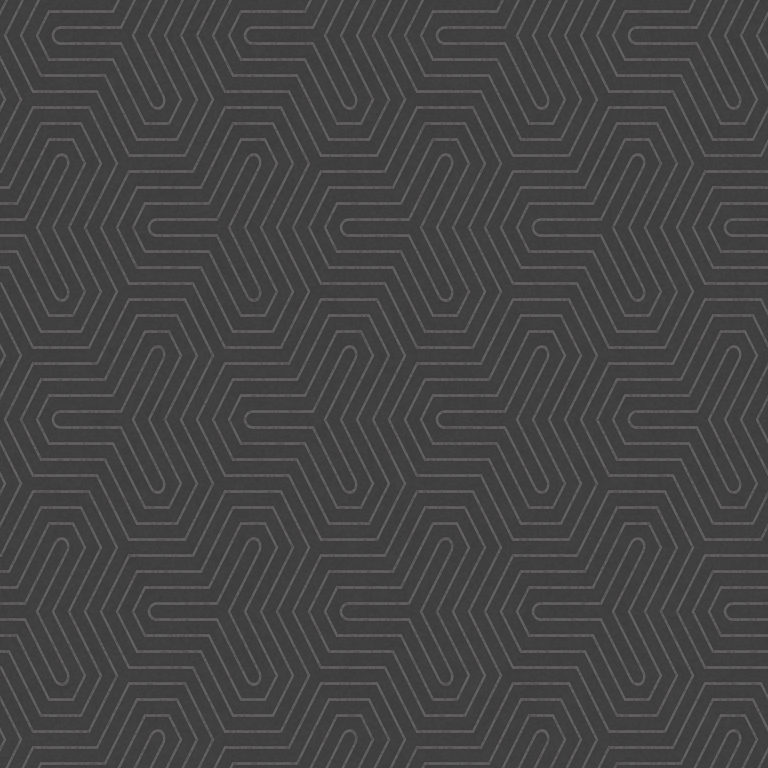
This pattern is drawn by a WebGL 1 fragment shader. Its source:

```glsl
precision highp float;
// Concentric outlines of three-armed tripods that interlock on a staggered
// lattice. Each outline is a level of a stretched hexagonal distance to the
// nearest tripod; wrapping grain roughens the thin pale lines.

uniform vec2 u_resolution;

// Lengths are in arm lengths; the canvas is SPAN arms wide and high.
const float SPAN = 12.0;
const float PITCH = 3.0;                  // tripod spacing along and between rows
const vec2 ANCHOR = vec2(1.953, 5.445);   // junction of one tripod
const float LINE_GAP = 0.25;
const float LINE_HALF = 0.0225;
const float ROUGHNESS = 0.010;
const float GRAIN_CELLS = 384.0;          // whole grain cells across the canvas
const float MOTTLE_CELLS = 48.0;
const float GRAIN_DEPTH = 0.022;
const float MOTTLE_DEPTH = 0.008;
const float EDGE_SHADE = 0.05;
const vec3 GROUND = vec3(0.250, 0.250, 0.250);
const vec3 LINE_PALE = vec3(0.390, 0.380, 0.385);
const vec3 LINE_WORN = vec3(0.330, 0.320, 0.320);

float hash(vec2 p) {
    vec3 q = fract(vec3(p.xyx) * 0.1031);
    q += dot(q, q.yzx + 33.33);
    return fract((q.x + q.y) * q.z);
}

// Value noise that wraps after the given number of cells.
float wrapNoise(vec2 uv, float cells) {
    vec2 p = uv * cells;
    vec2 i = floor(p);
    vec2 f = fract(p);
    f = f * f * (3.0 - 2.0 * f);
    vec2 a = mod(i, cells);
    vec2 b = mod(i + 1.0, cells);
    return mix(mix(hash(a), hash(vec2(b.x, a.y)), f.x),
               mix(hash(vec2(a.x, b.y)), hash(b), f.x), f.y);
}

// Distance to the arm from (-1, 0) to the junction: round near it, hexagonal beyond.
float armDistance(vec2 p) {
    vec2 q = abs(vec2(p.x - clamp(p.x, -1.0, 0.0), p.y));
    float hexagon = max(q.y, q.x + 0.5 * q.y);
    return mix(length(q), hexagon, smoothstep(0.12, 0.3, hexagon));
}

// A third of a turn in the stretched hexagonal frame.
vec2 turnThird(vec2 p) {
    return vec2(-0.5 * p.x + 0.75 * p.y, -p.x - 0.5 * p.y);
}

float tripodDistance(vec2 p) {
    vec2 second = turnThird(p);
    vec2 third = turnThird(second);
    return min(armDistance(p), min(armDistance(second), armDistance(third)));
}

// Nearest tripod among two rows and two columns; odd rows shift by half a pitch.
float latticeDistance(vec2 p) {
    float nearest = 10.0;
    float firstRow = floor(p.y / PITCH);
    for (int j = 0; j < 2; j++) {
        float row = firstRow + float(j);
        float x = mod(p.x - 0.5 * PITCH * row + 2.0, PITCH) - 2.0;
        float y = p.y - PITCH * row;
        for (int i = 0; i < 2; i++) {
            nearest = min(nearest, tripodDistance(vec2(x + PITCH * float(i), y)));
        }
    }
    return nearest;
}

void main() {
    vec2 uv = gl_FragCoord.xy / u_resolution;
    float pixel = SPAN / u_resolution.y;
    float grain = wrapNoise(uv, GRAIN_CELLS);
    float mottle = wrapNoise(uv, MOTTLE_CELLS);

    // Evenly spaced outlines with slightly ragged edges.
    float d = latticeDistance(uv * SPAN - ANCHOR);
    float offLine = abs(fract(d / LINE_GAP) - 0.5) * LINE_GAP;
    float ragged = offLine + (grain - 0.5) * ROUGHNESS;
    float soft = 0.7 * pixel;
    float line = 1.0 - smoothstep(LINE_HALF - soft, LINE_HALF + soft, ragged);

    // Dark ground with a faint shade beside each line.
    vec3 color = GROUND + (grain - 0.5) * GRAIN_DEPTH + (mottle - 0.5) * MOTTLE_DEPTH;
    color *= 1.0 - EDGE_SHADE * (1.0 - smoothstep(LINE_HALF, 2.5 * LINE_HALF, offLine));

    // Pale lines worn by the grain.
    vec3 ink = mix(LINE_WORN, LINE_PALE, smoothstep(0.1, 0.6, grain));
    gl_FragColor = vec4(mix(color, ink, line), 1.0);
}
```
